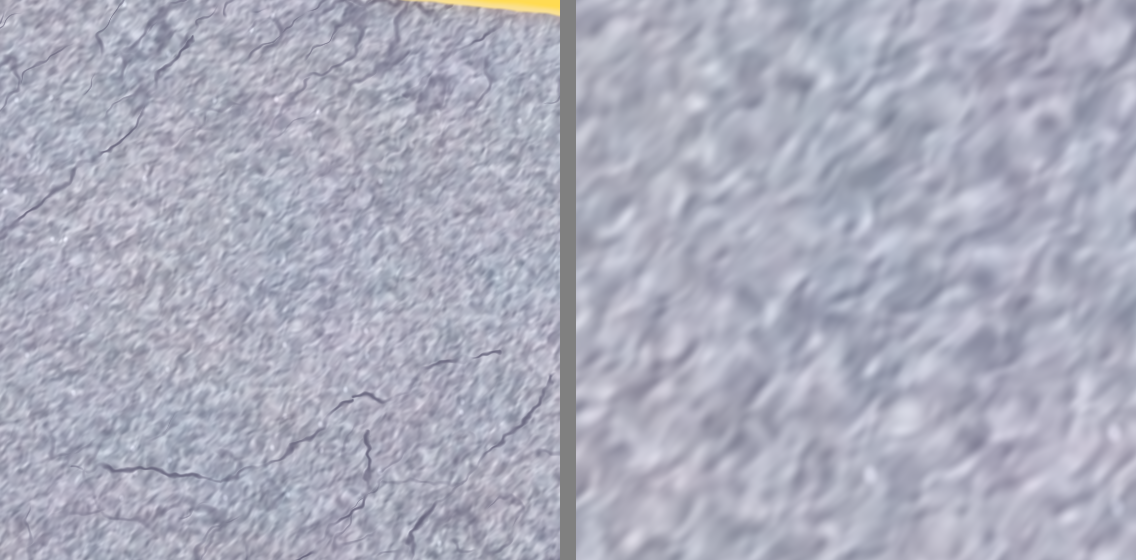
Left: the whole. Right: its middle third, enlarged.
Write a Shadertoy shader that draws this texture.

```glsl
// Worn lavender-grey asphalt with slanted soft grain, cracks and a paint edge.
// Grain is stretched value noise in two directions; cracks are warped
// segments plus thin ridges of noise, strongest near the top and bottom.

float hash(vec2 p) {
    return fract(sin(dot(p, vec2(127.1, 311.7))) * 43758.5453);
}

float noise(vec2 p) {
    vec2 i = floor(p), f = fract(p);
    f = f * f * (3.0 - 2.0 * f);
    return mix(mix(hash(i), hash(i + vec2(1, 0)), f.x),
               mix(hash(i + vec2(0, 1)), hash(i + vec2(1, 1)), f.x), f.y);
}

// Signed noise pair, used to bend coordinates
vec2 wobble(vec2 p) {
    return vec2(noise(p), noise(p + 37.3)) - 0.5;
}

// Coordinates along and across a direction
vec2 turn(vec2 p, float angle) {
    vec2 d = vec2(cos(angle), sin(angle));
    return vec2(dot(p, d), dot(p, vec2(-d.y, d.x)));
}

float segment(vec2 p, vec2 a, vec2 b) {
    vec2 ab = b - a;
    return length(p - a - ab * clamp(dot(p - a, ab) / dot(ab, ab), 0.0, 1.0));
}

// Elongated grains whose slant changes from place to place
float grain(vec2 p) {
    vec2 q = p + 0.006 * wobble(p * 50.0);
    float flatter = noise(turn(q, 0.5) * vec2(62, 128));
    float steeper = noise(turn(q, 1.05) * vec2(64, 128) + 71.0);
    float slant = noise(p * 26.0 + 9.0) + 0.35 * (p.x - p.y);
    float strokes = mix(flatter, steeper, smoothstep(0.35, 0.65, slant));
    float fine = noise(turn(q, 0.8) * vec2(95, 185) + 15.0);
    return (strokes - 0.5) * 0.22 + (fine - 0.5) * 0.15;
}

// Long cracks, 0 to 1
float longCracks(vec2 p) {
    vec2 q = p + 0.035 * wobble(p * 14.0) + 0.016 * wobble(p * 42.0)
           + 0.007 * wobble(p * 95.0);
    float d = segment(q, vec2(-0.02, 0.56), vec2(0.22, 0.755));
    d = min(d, segment(q, vec2(0.22, 0.755), vec2(0.35, 0.92)));
    d = min(d, segment(q, vec2(0.14, 0.17), vec2(0.40, 0.145)));
    d = min(d, segment(q, vec2(0.40, 0.145), vec2(0.63, 0.27)));
    d = min(d, segment(q, vec2(0.63, 0.28), vec2(0.88, 0.37)));
    d = min(d, segment(q, vec2(0.53, -0.01), vec2(0.65, 0.12)));
    d = min(d, segment(q, vec2(0.65, 0.12), vec2(0.645, 0.22)));
    d = min(d, segment(q, vec2(0.65, 0.12), vec2(0.83, 0.14)));
    d = min(d, segment(q, vec2(0.72, 0.02), vec2(1.0, 0.33)));
    d = min(d, segment(q, vec2(0.72, 0.84), vec2(0.90, 0.95)));
    float strength = smoothstep(0.2, 0.7, noise(p * 24.0 + 5.0));
    return (1.0 - smoothstep(0.0005, 0.0065, d)) * mix(0.3, 1.0, strength);
}

// Broken network of short slanted cracks, 0 to 1
float fineCracks(vec2 p) {
    vec2 bent = p + 0.022 * wobble(p * 32.0) + 0.007 * wobble(p * 85.0);
    float sum = 0.0;
    for (float i = 0.0; i < 2.0; i++) {
        vec2 q = turn(bent, 0.62 + 0.25 * i);
        float ridge = abs(noise(q * vec2(8, 20) + 3.0 + 31.0 * i) - 0.5);
        float broken = smoothstep(0.40, 0.62, noise(p * 17.0 + 50.0 + 23.0 * i));
        sum = max(sum, (1.0 - smoothstep(0.005, 0.07, ridge)) * broken);
    }
    float top = smoothstep(0.68, 0.88, p.y);
    float bottom = 0.7 * (1.0 - smoothstep(0.12, 0.38, p.y));
    return sum * (top + bottom);
}

// Sparse pale stones, 0 to 1
float specks(vec2 p) {
    vec2 cell = floor(p * 48.0);
    vec2 center = 0.3 + 0.4 * vec2(hash(cell + 4.0), hash(cell + 8.0));
    float d = length((fract(p * 48.0) - center) * vec2(1.0, 0.8));
    return step(0.982, hash(cell + 2.0)) * (1.0 - smoothstep(0.04, 0.30, d));
}

void mainImage(out vec4 fragColor, in vec2 fragCoord) {
    vec2 p = fragCoord / iResolution.xy;

    // Stone, with broad stains and a dark smudge
    float stain = (noise(p * 6.0) - 0.5) * 0.018 + (noise(p * 19.0) - 0.5) * 0.015;
    vec2 s = (p - vec2(0.71, 0.68)) * vec2(17, 28);
    float light = grain(p) + stain - 0.05 * exp(-dot(s, s))
                - 0.015 * (1.0 - smoothstep(0.0, 0.35, p.y));
    vec3 color = vec3(0.683, 0.687, 0.749) + light * vec3(1.0, 1.0, 0.93);

    // Faint pink, green and blue casts
    float pink = noise(p * 10.0 + 20.0) + 0.6 * noise(p * 55.0) - 0.8;
    float blue = noise(p * 8.0 + 80.0) + 0.6 * noise(p * 50.0 + 11.0) - 0.8;
    color += pink * vec3(0.018, -0.012, 0.0) + blue * vec3(-0.018, 0.0, 0.015);

    // Pale stones and cracks
    color += 0.13 * specks(p);
    float crack = max(longCracks(p), 0.65 * fineCracks(p));
    color = mix(color, vec3(0.36, 0.35, 0.45), 0.75 * crack);

    // Yellow paint with a warm fringe
    float paint = p.y - 0.972 - 0.103 * (1.0 - p.x) + 0.003 * (noise(p * 40.0) - 0.5);
    float fringe = exp(-abs(paint) * 70.0) * smoothstep(0.55, 0.8, p.x);
    color += fringe * vec3(0.03, -0.03, -0.09);
    vec3 yellow = mix(vec3(0.98, 0.88, 0.58), vec3(1.0, 0.86, 0.32),
                      smoothstep(0.004, 0.018, paint));
    color = mix(color, yellow, smoothstep(-0.003, 0.004, paint));

    fragColor = vec4(clamp(color, 0.0, 1.0), 1.0);
}
```
